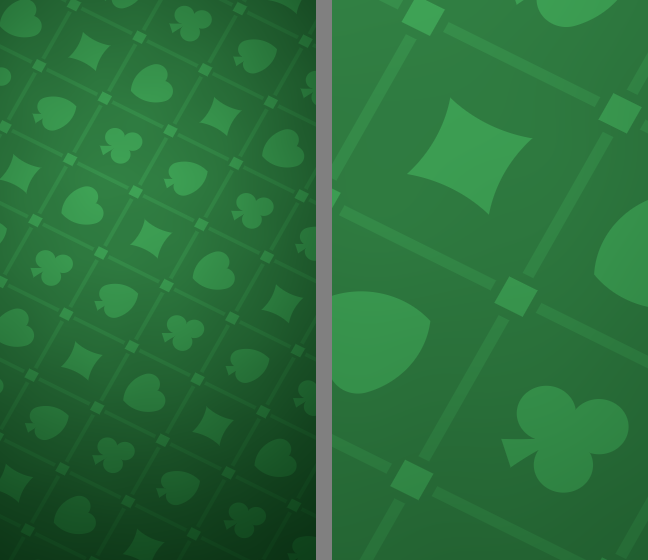
Left: the whole. Right: its middle third, enlarged.
This pattern is drawn by a Shadertoy shader. Its source:

```glsl
// Tilted card-table lattice: the four suits alternate in a 2x2 cycle of cells,
// framed by thin broken lines with small squares at the crossings.
// Suits are distance functions in cell units, lit by one off-centre glow.

vec2 hashGradient(vec2 cell) {
    float angle = 6.2832 * fract(sin(dot(cell, vec2(127.1, 311.7))) * 43758.5);
    return vec2(cos(angle), sin(angle));
}

float gradientNoise(vec2 p) {
    vec2 i = floor(p), f = fract(p), u = f * f * (3.0 - 2.0 * f), e = vec2(1, 0);
    float low = mix(dot(hashGradient(i), f), dot(hashGradient(i + e), f - e), u.x);
    float high = mix(dot(hashGradient(i + e.yx), f - e.yx), dot(hashGradient(i + 1.0), f - 1.0), u.x);
    return mix(low, high, u.y);
}

// Two lobes above, with arcs tangent to them that meet in a tip below
float heart(vec2 p, vec2 lobe, float radius, float tipDepth) {
    p.x = abs(p.x);
    p.y -= lobe.y;
    float halfWidth = lobe.x + radius;
    float arcShift = (tipDepth * tipDepth - halfWidth * halfWidth) / (2.0 * halfWidth);
    return p.y > 0.0 ? length(p - vec2(lobe.x, 0.0)) - radius
                     : length(p + vec2(arcShift, 0.0)) - halfWidth - arcShift;
}

// Flared foot from height base up to the middle of the suit
float stem(vec2 p, float base) {
    float flare = clamp(1.0 - (p.y - base) / 0.25, 0.0, 1.0);
    float side = abs(p.x) - 0.012 - 0.06 * pow(flare, 1.5);
    return max(side, max(base - p.y, p.y));
}

float spade(vec2 p) {
    return min(heart(vec2(p.x, -p.y), vec2(0.112, 0.07), 0.133, 0.375), stem(p, -0.29));
}

float club(vec2 p) {
    float sides = length(vec2(abs(p.x) - 0.13, p.y + 0.035)) - 0.133;
    float top = length(p - vec2(0.0, 0.172)) - 0.133;
    float core = length(p - vec2(0.0, 0.03)) - 0.07;
    return min(min(sides, top), min(core, stem(p, -0.265)));
}

// Square on its corner with hollow sides
float diamond(vec2 p) {
    return 0.68 - length(abs(p) - 0.605);
}

float coverage(float d, float pixel) {
    return clamp(0.5 - d / pixel, 0.0, 1.0);
}

void mainImage(out vec4 fragColor, in vec2 fragCoord) {
    vec2 p = fragCoord / iResolution.y;
    float pixel = 1.0 / (0.1276 * iResolution.y);

    // Slightly skewed lattice
    mat2 lattice = mat2(0.1172, -0.0581, -0.0620, -0.1091);
    vec2 grid = inverse(lattice) * (p - vec2(0.2424, 0.6573));
    vec2 parity = mod(floor(grid), 2.0);
    vec2 local = fract(grid) - 0.5;
    vec2 node = abs(grid - round(grid));

    // Suits stand along the cell diagonal
    vec2 q = vec2(local.x + local.y, local.x - local.y) * 0.7071;
    float suit;
    if (parity.y < 0.5)
        suit = parity.x < 0.5 ? diamond(q) : heart(q, vec2(0.123, 0.055), 0.153, 0.395);
    else
        suit = parity.x < 0.5 ? spade(q) : club(q);

    // Crossing squares and the lines that stop short of them
    float square = max(node.x, node.y) - 0.072;
    float lines = min(max(node.x - 0.027, 0.115 - node.y),
                      max(node.y - 0.027, 0.115 - node.x));

    // Glow high on the left, fading to dark corners, with faint mottling
    float reach = length((p - vec2(0.215, 0.675)) * vec2(1.2, 1.0));
    vec3 color = mix(vec3(0.19, 0.495, 0.26), vec3(0.035, 0.18, 0.07), smoothstep(0.0, 0.9, reach));
    color *= 1.0 + 0.025 * gradientNoise(p * 14.0);

    float light = 0.12 * coverage(lines, pixel);
    light = max(light, 0.28 * max(coverage(square, pixel), coverage(suit, pixel)));
    fragColor = vec4(color * (1.0 + light), 1.0);
}
```
